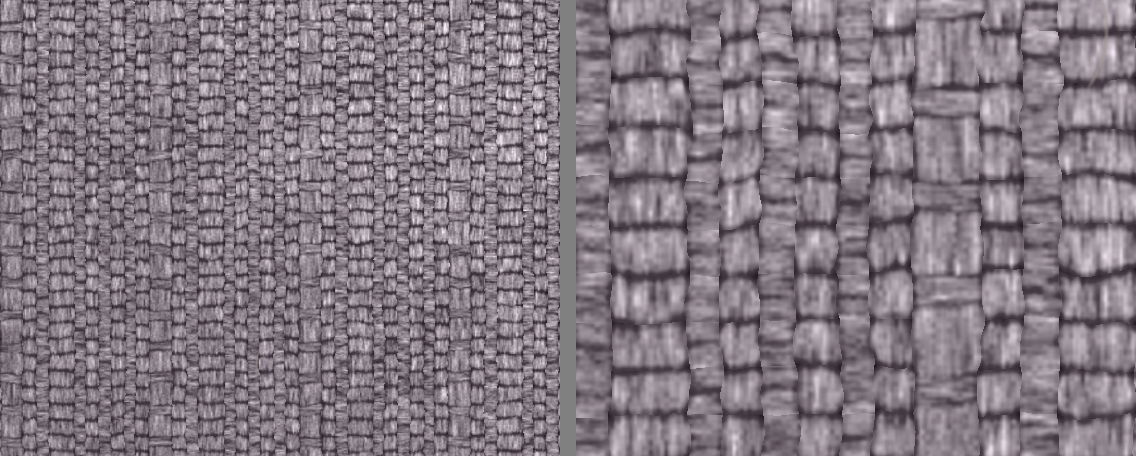
Left: the whole. Right: its middle third, enlarged.
Give the GLSL for this texture, as a WebGL 2 fragment shader.

```glsl
#version 300 es
precision highp float;
// Woven raffia cloth: a repeating group of one broad band, four narrow strands
// and five columns of cells, crossed by thin rows. Each part has its own fibre
// direction; value noise bends the threads and varies their tone and wear.
uniform vec2 u_resolution;
out vec4 fragColor;

const float ROWS = 28.5;          // rows over the canvas height
const float GROUP = 9.34;         // width of a group, in rows
const float ROW_SHIFT = 0.32;
const int COLUMNS = 10;
const float EDGES[11] = float[11](0.0, 0.152, 0.245, 0.328, 0.5, 0.572,
                                  0.66, 0.739, 0.836, 0.905, 1.0);
const vec3 TINT = vec3(0.0, -0.042, -0.005);   // mauve cast added to grey
const vec3 FIBRE = vec3(0.64, 0.58, 0.55);

float hash(vec2 p) {
  return fract(sin(dot(p, vec2(127.1, 311.7))) * 43758.5453);
}

float noise(vec2 p) {
  vec2 i = floor(p), f = fract(p);
  f = f * f * (3.0 - 2.0 * f);
  return mix(mix(hash(i), hash(i + vec2(1, 0)), f.x),
             mix(hash(i + vec2(0, 1)), hash(i + vec2(1, 1)), f.x), f.y);
}

// Two octaves of noise around zero, stretched and skewed to bright glints.
float streaks(vec2 p, vec2 freq) {
  float n = noise(p * freq) + 0.6 * noise(p * freq * 1.9 + 17.0) - 0.8;
  return n + 0.9 * n * abs(n);
}

// Soft dark groove: 1 at distance 0, fading out at the given width.
float groove(float d, float width, float pixel) {
  return 1.0 - smoothstep(0.0, width + pixel * 0.5, d);
}

// Column index at position u (0..1) in the group; span gets its two edges.
int findColumn(float u, out vec2 span) {
  int found = 0;
  for (int i = 0; i < COLUMNS; i++) if (u >= EDGES[i]) found = i;
  span = vec2(EDGES[found], EDGES[found + 1]);
  return found;
}

// Pillow-shaped cell with upright fibres and a broken seam above and below.
float cellTone(vec2 p, float v, float side, vec2 id, float pixel) {
  float f = fract(v);
  float seam = min(f, 1.0 - f);
  float tone = 0.52 + 0.36 * f * (1.0 - f) + 0.05 * (hash(id) - 0.5);
  tone += 0.23 * streaks(p + id * 3.1, vec2(6.5, 1.6));
  tone -= groove(seam, 0.17, pixel) * (0.12 + 0.2 * noise(p * vec2(1.9, 3.0)));
  float pocket = 0.04 + 0.2 * groove(seam, 0.35, pixel) + 0.1 * noise(p * 2.3);
  return tone - groove(side, 0.15, pixel) * pocket;
}

// Narrow strand with crosswise fibres, swelling where it passes over a row.
float strandTone(vec2 p, float v, float side, vec2 id, float pixel) {
  float f = fract(v + 0.5);
  float seam = min(f, 1.0 - f);
  float tone = 0.5 + 0.32 * f * (1.0 - f) + 0.05 * (hash(id) - 0.5);
  tone += 0.2 * streaks(p + id, vec2(2.2, 6.0));
  tone -= groove(seam, 0.14, pixel) * 0.22 * noise(p * 2.0 + 9.0);
  return tone - groove(side, 0.13, pixel) * (0.04 + 0.12 * noise(p * 2.6));
}

// Broad band: long upright blocks parted every second row by a crosswise strip.
float bandTone(vec2 p, float v, float side, vec2 id, float pixel) {
  float d = abs(mod(v, 2.0) - 0.54);
  float strip = 1.0 - smoothstep(0.25, 0.35, d);
  float block = 0.575 + 0.21 * streaks(p + id.x, vec2(5.5, 1.2));
  float cross = 0.53 + 0.2 * streaks(p, vec2(1.5, 6.0));
  float tone = mix(block, cross, strip);
  tone -= groove(abs(d - 0.3), 0.13, pixel) * (0.04 + 0.2 * noise(p * 2.0));
  return tone - groove(side, 0.13, pixel) * (0.05 + 0.2 * noise(p * 1.7));
}

// Thin curved hair lying at a hashed place and angle.
float hair(vec2 p, float seed, vec2 extent, float pixel) {
  vec2 q = p - extent * vec2(hash(vec2(seed, 1.0)), hash(vec2(seed, 2.0)));
  float a = 6.283 * hash(vec2(seed, 3.0));
  q = mat2(cos(a), -sin(a), sin(a), cos(a)) * q;
  float d = abs(q.y - 0.25 * q.x * q.x);
  return groove(d, 0.06, pixel) * (1.0 - smoothstep(0.7, 1.1, abs(q.x)));
}

void main() {
  vec2 uv = gl_FragCoord.xy / u_resolution;
  float pixel = ROWS / u_resolution.y;
  vec2 p = gl_FragCoord.xy * pixel;

  // Bend and fray the threads, then find the column and row.
  float x = p.x + 0.14 * (noise(p * vec2(0.5, 0.8)) - 0.5)
          + 0.12 * (noise(p * vec2(1.0, 2.6) + 31.0) - 0.5);
  float groupId = floor(x / GROUP);
  vec2 span;
  float u = fract(x / GROUP);
  int column = findColumn(u, span);
  float side = min(u - span.x, span.y - u) * GROUP;
  float columnId = groupId * float(COLUMNS) + float(column);
  float v = p.y - ROW_SHIFT + 0.22 * (noise(vec2(p.x * 0.9, p.y * 0.6)) - 0.5)
          + 0.1 * (noise(p * vec2(2.4, 1.0) + 53.0) - 0.5)
          + 0.1 * (hash(vec2(columnId, 5.0)) - 0.5);
  vec2 id = vec2(columnId, floor(v));

  float tone;
  if (column == 0) tone = bandTone(p, v, side, id, pixel);
  else if (column % 2 == 1) tone = cellTone(p, v, side, id, pixel);
  else tone = strandTone(p, v, side, id, pixel);

  // Grain, worn patches and a sheen that grows to the upper right.
  tone += 0.13 * (noise(p * 9.0) - 0.5) + 0.03 * (noise(p * 0.35) - 0.5);
  float sheen = smoothstep(0.2, 1.9, uv.x + uv.y);
  tone = 0.54 + (tone - 0.54) * mix(0.95, 1.3, sheen) + 0.07 * (sheen - 0.45);

  vec3 color = vec3(max(tone, 0.2 + 0.3 * tone)) + TINT;
  vec2 extent = vec2(ROWS * u_resolution.x / u_resolution.y, ROWS);
  for (int i = 0; i < 5; i++)
    color = mix(color, FIBRE, 0.5 * hair(p, float(i) + 4.0, extent, pixel));
  fragColor = vec4(clamp(color, 0.0, 1.0), 1.0);
}
```
